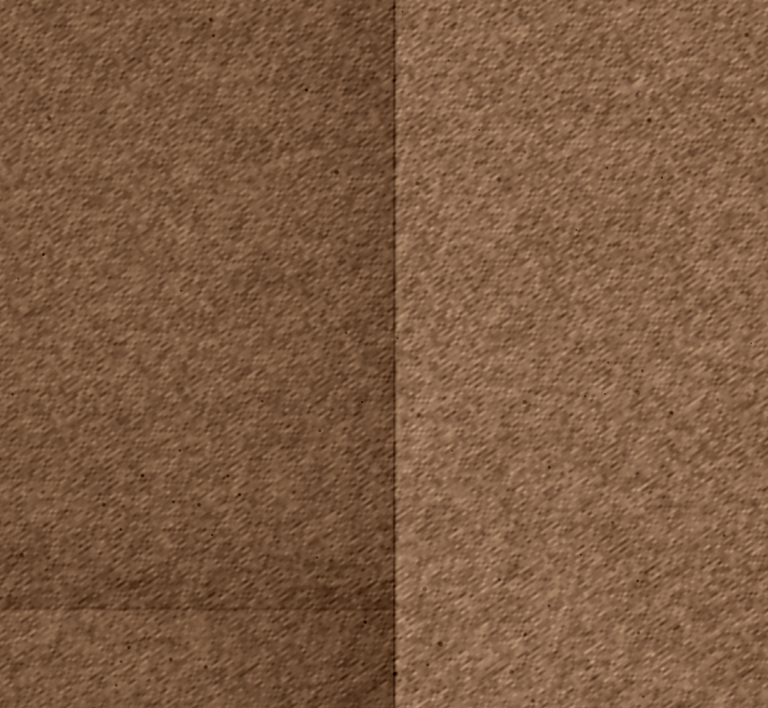
Reproduce this texture procedurally as a Shadertoy shader.

```glsl
// Brown fibrous board: a shaded left panel with a low crease beside a lighter right panel.
#define SEAM_X 0.514
#define CREASE_Y 0.140
#define BASE_COLOR vec3(0.49, 0.36, 0.26)
#define TONE_COLOR vec3(1.0, 0.94, 0.86)
#define CLUMP_SCALE 100.0
#define GRAIN_SCALE 215.0
#define CLUMP_AMOUNT 0.13
#define GRAIN_AMOUNT 0.14
#define RELIEF_AMOUNT 0.13
#define SPECK_CELLS 26.0
#define SPECK_SHARE 0.10

float hash(vec2 p) {
    return fract(sin(dot(p, vec2(127.1, 311.7))) * 43758.5453);
}

float valueNoise(vec2 p) {
    vec2 cell = floor(p);
    vec2 f = fract(p);
    f = f * f * (3.0 - 2.0 * f);
    float low = mix(hash(cell), hash(cell + vec2(1.0, 0.0)), f.x);
    float high = mix(hash(cell + vec2(0.0, 1.0)), hash(cell + 1.0), f.x);
    return mix(low, high, f.y);
}

// Short fibres, stretched along a rising diagonal
float fibres(vec2 p, float scale) {
    vec2 along = vec2(0.82, 0.57);
    vec2 q = vec2(dot(p, along), dot(p, vec2(-along.y, along.x)));
    return valueNoise(q * scale * vec2(0.8, 1.15));
}

float paperGrain(vec2 p) {
    float clumps = fibres(p, CLUMP_SCALE) - 0.5;
    float grain = fibres(p + 3.7, GRAIN_SCALE) - 0.5;
    float relief = fibres(p + 8.1, GRAIN_SCALE)
                 - fibres(p + 8.1 + vec2(0.002, -0.003), GRAIN_SCALE);
    float patches = valueNoise(p * 22.0) - 0.5;
    return CLUMP_AMOUNT * clumps + GRAIN_AMOUNT * grain
         + RELIEF_AMOUNT * relief + 0.03 * patches;
}

// Sparse dark pits, one candidate in each cell
float specks(vec2 p) {
    vec2 cell = floor(p * SPECK_CELLS);
    vec2 center = 0.15 + 0.7 * vec2(hash(cell + 4.3), hash(cell + 9.1));
    float radius = mix(0.0014, 0.0036, hash(cell + 17.0));
    float d = length(fract(p * SPECK_CELLS) - center) / SPECK_CELLS;
    float present = step(hash(cell + 31.0), SPECK_SHARE);
    return present * (1.0 - smoothstep(radius * 0.4, radius * 1.4, d));
}

// Soft light on the left panel, dimming toward the seam and the crease
float leftTone(vec2 uv) {
    float nearSeam = exp((uv.x - SEAM_X) * 16.0);
    float above = uv.y - CREASE_Y;
    float upper = -0.012 - 0.075 * exp(-max(above, 0.0) * 9.0);
    upper -= 0.010 * smoothstep(0.75, 1.0, uv.y);
    float lower = -0.025 - 0.045 * smoothstep(0.2, SEAM_X, uv.x);
    float tone = mix(lower, upper, smoothstep(-0.004, 0.003, above));
    return tone - 0.045 * nearSeam - 0.015 * smoothstep(0.25, 0.5, uv.x);
}

// Brighter right panel, warmest low down beside the seam
float rightTone(vec2 uv) {
    float x = uv.x - SEAM_X;
    float glow = 0.020 * exp(-x * 9.0);
    float rise = 0.018 * (1.0 - uv.y);
    float corner = 0.020 * smoothstep(0.75, 1.1, uv.x) * smoothstep(0.5, 0.0, uv.y);
    return 0.032 + glow + rise - corner;
}

void mainImage(out vec4 fragColor, in vec2 fragCoord) {
    vec2 uv = fragCoord / iResolution.xy;
    vec2 p = fragCoord / iResolution.y;

    // Panels
    float onRight = smoothstep(-0.0014, 0.0014, uv.x - SEAM_X);
    float tone = mix(leftTone(uv), rightTone(uv), onRight);
    tone += paperGrain(p) * mix(0.90, 1.05, onRight);

    // Vertical seam with a thin lit edge
    float dx = uv.x - SEAM_X;
    float wear = 0.75 + 0.5 * valueNoise(vec2(2.0, p.y * 70.0));
    tone -= 0.15 * wear * exp(-pow(dx / 0.0022, 2.0));
    tone += 0.025 * exp(-pow((dx - 0.006) / 0.003, 2.0));

    // Horizontal crease, left panel only
    float dy = uv.y - CREASE_Y + 0.002 * (valueNoise(vec2(p.x * 30.0, 5.0)) - 0.5);
    float crease = exp(-pow(dy / 0.0026, 2.0));
    tone -= 0.07 * crease * (1.0 - onRight);

    tone -= 0.20 * specks(p);
    fragColor = vec4(clamp(BASE_COLOR + TONE_COLOR * tone, 0.0, 1.0), 1.0);
}
```
